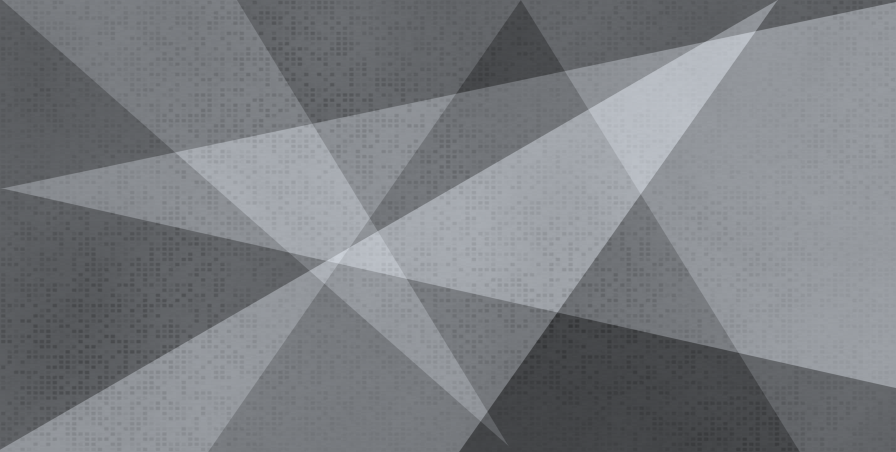
Give the GLSL for this background, as a Shadertoy shader.

```glsl
float hash(vec2 p) {
    p = fract(p * vec2(0.1031, 0.1137));
    p += dot(p, p.yx + 33.33);
    return fract((p.x + p.y) * p.x * 37.0);
}

// Signed distance to the left of the ray from a towards b
float leftOf(vec2 p, vec2 a, vec2 b) {
    vec2 d = normalize(b - a), q = p - a;
    return d.x * q.y - d.y * q.x;
}

// Smooth coverage of the wedge swept counterclockwise from one ray to another
float wedge(vec2 p, vec2 apex, vec2 first, vec2 last) {
    float d = min(leftOf(p, apex, first), -leftOf(p, apex, last));
    float aa = 0.7 / iResolution.y;
    return smoothstep(-aa, aa, d);
}

// Soft clouds from warped, rotated sines, roughly -1 to 1
float clouds(vec2 p) {
    float sum = 0.0, gain = 0.5;
    for (int i = 0; i < 5; i++) {
        p += 0.35 * sin(p.yx * 1.3 + float(i));
        sum += gain * sin(p.x) * cos(p.y);
        p = mat2(1.4, 1.1, -1.1, 1.4) * p + 1.7;
        gain *= 0.6;
    }
    return sum;
}

float glow(vec2 p, vec2 center, float radius) {
    vec2 q = (p - center) / radius;
    return exp(-dot(q, q));
}

// Rows of short woven dashes with random strength
float weave(vec2 p) {
    vec2 grid = p * vec2(70.0, 88.0);
    vec2 cell = floor(grid), q = abs(fract(grid) - 0.5);
    float dash = smoothstep(0.48, 0.18, q.x) * smoothstep(0.5, 0.15, q.y);
    return dash * smoothstep(0.15, 0.9, hash(cell));
}

void mainImage(out vec4 fragColor, in vec2 fragCoord) {
    vec2 p = fragCoord / iResolution.xy * vec2(1.985, 1.0);

    // Overlapping translucent wedges
    float beam = wedge(p, vec2(0.005, 0.583), vec2(1.987, 0.141), vec2(1.987, 0.996));
    float shaft = wedge(p, vec2(1.126, 0.014), vec2(0.525, 1.0), vec2(0.0, 1.004));
    float ray = wedge(p, vec2(1.723, 1.0), vec2(0.0, 0.005), vec2(1.017, 0.0));
    float shadow = wedge(p, vec2(1.154, 1.0), vec2(0.461, 0.0), vec2(1.772, 0.0));

    float light = 0.385 + 0.115 * shaft + 0.2 * ray - 0.11 * shadow;
    light += beam * (0.165 + 0.05 * smoothstep(1.2, 1.7, p.x));
    light -= 0.35 * max(light - 0.68, 0.0);

    // Broad stains and pale patches
    light += 0.025 * clouds(p * 5.0 + 2.0);
    light += 0.035 * glow(p, vec2(0.75, 0.93), 0.2) + 0.03 * glow(p, vec2(1.02, 0.5), 0.16);
    light -= 0.03 * glow(p, vec2(0.16, 0.3), 0.2) + 0.03 * glow(p, vec2(0.0, 0.9), 0.25);

    // Fabric texture, worn away unevenly
    float wear = 0.35 + 0.45 * clouds(p * 4.0 + 7.0);
    wear += 0.5 * glow(p, vec2(0.55, 0.75), 0.3) + 0.5 * glow(p, vec2(0.2, 0.35), 0.3);
    wear += 0.4 * glow(p, vec2(1.35, 0.33), 0.2) + 0.4 * glow(p, vec2(1.88, 0.65), 0.2);
    light -= 0.085 * clamp(wear, 0.1, 1.0) * (weave(p) - 0.15);
    light += 0.012 * (hash(floor(p * vec2(90.0, 258.0))) - 0.5);

    fragColor = vec4(light * vec3(0.975, 1.0, 1.035), 1.0);
}
```
